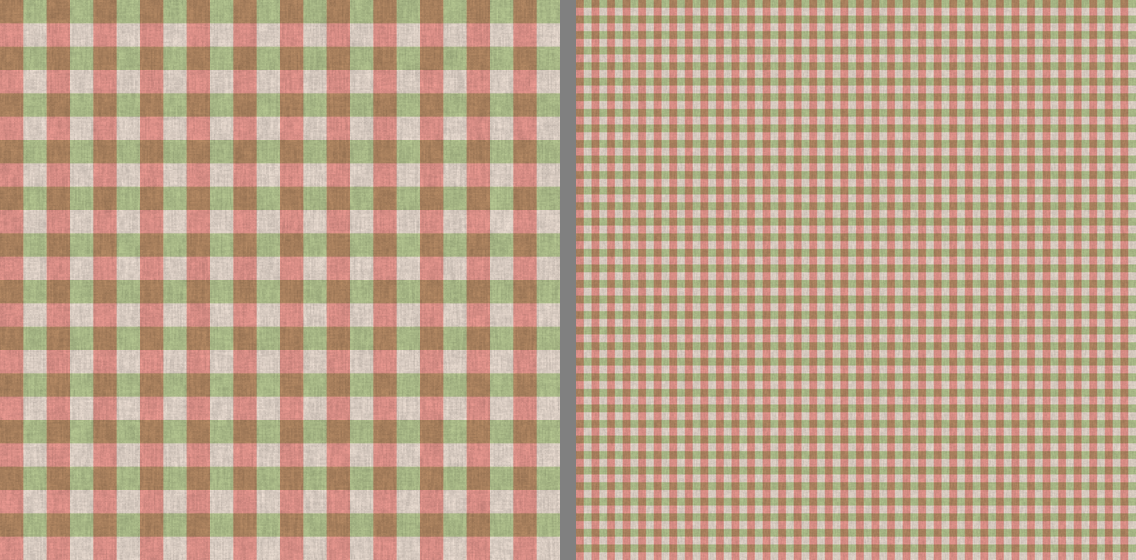
Left, the tile; right, the same tile 3 across and 3 down.
This pattern is drawn by a WebGL 1 fragment shader. Its source:

```glsl
precision highp float;
// Two-colour gingham: red upright and green level bands crossing on woven linen.

uniform vec2 u_resolution;

float hash(vec2 p) {
  vec3 q = fract(vec3(p.xyx) * 0.1031);
  q += dot(q, q.yzx + 33.33);
  return fract((q.x + q.y) * q.z);
}

// Value noise on a grid of whole cells that wraps at the canvas edges, -0.5 to 0.5
float wrapNoise(vec2 uv, vec2 cells, float seed) {
  vec2 p = uv * cells;
  vec2 i = floor(p);
  vec2 f = fract(p);
  f = f * f * (3.0 - 2.0 * f);
  vec2 a = mod(i, cells) + seed;
  vec2 b = mod(i + 1.0, cells) + seed;
  float low = mix(hash(a), hash(vec2(b.x, a.y)), f.x);
  float high = mix(hash(vec2(a.x, b.y)), hash(b), f.x);
  return mix(low, high, f.y) - 0.5;
}

// 1 in the first half of each of the twelve repeats, 0 in the second
float band(float x, float pixel) {
  float t = x * 12.0;
  float inside = 0.25 - abs(fract(t + 0.25) - 0.5);
  return clamp(inside / (12.0 * pixel) + 0.5, 0.0, 1.0);
}

// Brightness of the cloth: long threads both ways, fine grain, faint mottling
float linen(vec2 uv) {
  float warp = wrapNoise(uv, vec2(384.0, 40.0), 11.0);
  float weft = wrapNoise(uv, vec2(64.0, 384.0), 57.0);
  float grain = wrapNoise(uv, vec2(420.0), 93.0);
  float mottle = wrapNoise(uv, vec2(72.0), 131.0);
  return 1.0 + 0.10 * warp + 0.06 * weft + 0.09 * grain + 0.03 * mottle;
}

void main() {
  vec2 uv = gl_FragCoord.xy / u_resolution;
  vec2 pixel = 1.0 / u_resolution;

  float red = band(uv.x, pixel.x);
  float green = 1.0 - band(uv.y, pixel.y);

  // Dyes multiply, so the crossings turn brown
  vec3 cloth = vec3(0.84, 0.79, 0.75);
  cloth *= mix(vec3(1.0), vec3(1.0, 0.696, 0.693), red);
  cloth *= mix(vec3(1.0), vec3(0.774, 0.899, 0.693), green);

  gl_FragColor = vec4(cloth * linen(uv), 1.0);
}
```
